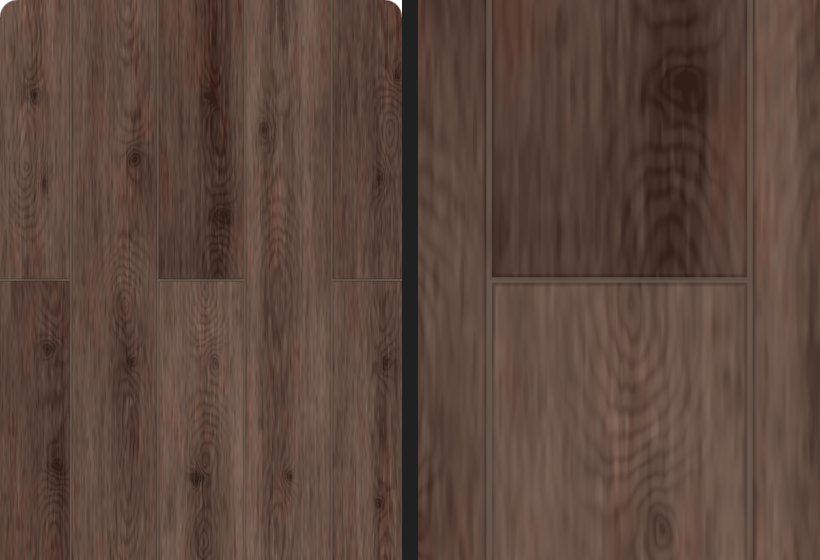
Left, the full canvas; right, a detail of the centre.
Write a WebGL 2 fragment shader that draws this texture.

```glsl
#version 300 es
precision highp float;

uniform vec2 u_resolution;
out vec4 fragColor;

const float PLANK_WIDTH = 0.1553;

float hash(vec2 p) {
    vec3 q = fract(vec3(p.xyx) * 0.1031);
    q += dot(q, q.yzx + 33.33);
    return fract((q.x + q.y) * q.z);
}

float noise(vec2 p) {
    vec2 i = floor(p), f = fract(p);
    f = f * f * (3.0 - 2.0 * f);
    return mix(mix(hash(i), hash(i + vec2(1, 0)), f.x),
               mix(hash(i + vec2(0, 1)), hash(i + vec2(1, 1)), f.x), f.y);
}

float fbm(vec2 p) {
    float sum = 0.0, amp = 0.5;
    for (int i = 0; i < 4; i++) {
        sum += amp * noise(p);
        p = p * 2.03 + 17.0;
        amp *= 0.5;
    }
    return sum;
}

// Wood lightness from 0 to 1; local is the position inside the plank
float woodTone(vec2 p, vec2 local, float plankLength, float seed, float tone, float heart) {
    vec2 g = p + seed * vec2(7.3, 3.7);

    // Growth rings: a cone cut lengthwise gives nested arches around the heart
    float drift = 0.035 * (fbm(vec2(g.y * 4.0, seed)) - 0.47);
    float dx = local.x - heart * PLANK_WIDTH - drift;
    float depth = 0.09 * (noise(vec2(g.y * 4.5, seed + 9.0)) - 0.25);
    float radius = length(vec2(dx, depth)) + 0.012 * fbm(g * vec2(35, 10));

    // Knots bend the rings and darken the wood
    float knotDark = 0.0;
    for (int i = 0; i < 2; i++) {
        float k = float(i);
        vec2 center = vec2((heart + 0.35 * (hash(vec2(seed, k + 2.0)) - 0.5)) * PLANK_WIDTH,
                           (k + 0.2 + 0.6 * hash(vec2(k + 5.0, seed))) * plankLength * 0.5);
        vec2 offset = (local - center) / vec2(1.0, 1.7);
        offset += 0.008 * (vec2(noise(g * 60.0), noise(g * 60.0 + 31.0)) - 0.5);
        float d = length(offset);
        radius += 0.035 * exp(-d * 55.0);
        knotDark += 0.38 * exp(-d * d * 22000.0) + 0.13 * exp(-d * d * 2500.0);
    }

    float fiber = noise(g * vec2(300, 14));
    float fine = noise(g * vec2(420, 70));
    float streak = fbm(g * vec2(45, 2.5));
    float heartwood = exp(-dx * dx * 1100.0);
    float ring = 0.5 + 0.5 * sin(radius * 900.0 + 1.8 * fiber);

    float value = tone + 0.07;
    value += 0.55 * (streak - 0.47) + 0.22 * (fiber - 0.5) + 0.20 * (fine - 0.5);
    value += 0.28 * (fbm(g * vec2(14, 5)) - 0.47);
    value -= heartwood * (0.10 + 0.20 * noise(vec2(g.y * 6.0, seed + 4.0)));
    value -= (0.04 + 0.17 * heartwood) * (ring * ring - 0.35);

    // Short dark pores, and pale ones along the heart
    value -= 0.16 * smoothstep(0.68, 0.9, noise(g * vec2(260, 24) + 50.0));
    value += 0.22 * heartwood * smoothstep(0.7, 0.95, noise(g * vec2(330, 32) + 90.0));
    return value - knotDark;
}

void main() {
    vec2 p = gl_FragCoord.xy / u_resolution.y;
    float pixel = 1.0 / u_resolution.y;
    float aspect = u_resolution.x / u_resolution.y;

    // Plank layout: even columns are cut at half height, odd ones run through
    float along = p.x + 0.029;
    float column = floor(along / PLANK_WIDTH);
    bool isCut = mod(column, 2.0) < 0.5;
    float row = isCut ? floor(p.y * 2.0) : 0.0;
    float plankLength = isCut ? 0.5 : 1.0;
    vec2 local = vec2(along - column * PLANK_WIDTH, p.y - row * 0.5);
    float seed = column * 2.0 + row + 3.0;

    // Lightness and heart position of each plank, lower row then upper row
    float tones[10] = float[10](0.37, 0.51, 0.66, 0.64, 0.54, 0.60, 0.51, 0.36, 0.64, 0.37);
    float hearts[10] = float[10](0.78, 0.65, 0.55, 0.38, 0.60, 0.52, 0.65, 0.66, 0.38, 0.64);
    int plank = int(clamp(column, 0.0, 4.0)) + 5 * int(row);

    float value = woodTone(p, local, plankLength, seed, tones[plank], hearts[plank]);
    vec3 color = mix(vec3(0.24, 0.165, 0.135), vec3(0.49, 0.40, 0.35), clamp(value, -0.2, 1.15));

    // Faint reddish stains
    float stain = smoothstep(0.5, 0.75, fbm(p * vec2(45, 9) + seed * 5.0));
    color += stain * vec3(0.025, -0.008, -0.010);

    // Bevelled seams: dark edge with a pale line inside
    float sideGap = min(local.x, PLANK_WIDTH - local.x);
    float endGap = isCut ? abs(p.y - 0.5) : 1.0;
    float gap = min(sideGap, endGap);
    float worn = 0.75 + 0.25 * noise(p * 40.0);
    color *= 1.0 - 0.22 * (1.0 - smoothstep(0.002, 0.0045, gap));
    float line = 1.0 - smoothstep(0.0015 - pixel * 0.5, 0.0015 + pixel, gap);
    color = mix(color, vec3(0.43, 0.36, 0.31), line * worn * 0.85);

    // Rounded upper corners on white
    vec2 corner = max(vec2(abs(p.x - aspect * 0.5) - aspect * 0.5, p.y - 1.0) + 0.031, 0.0);
    float outside = smoothstep(-pixel, pixel, length(corner) - 0.031);
    outside *= step(0.0001, min(corner.x, corner.y));
    fragColor = vec4(mix(color, vec3(1.0), outside), 1.0);
}
```
